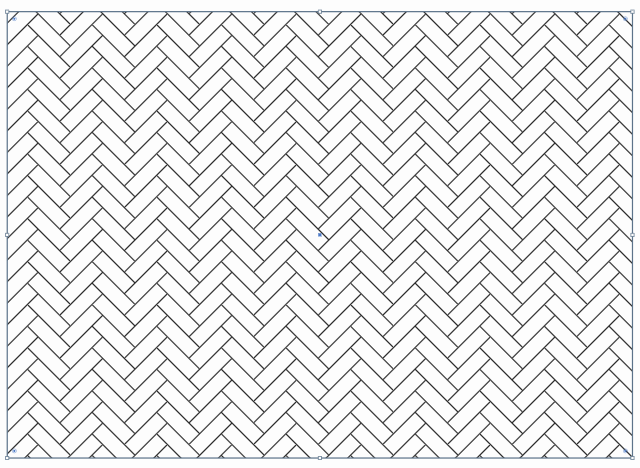
Reproduce this pattern procedurally as a WebGL 1 fragment shader.

```glsl
precision highp float;
// Herringbone of 3:1 outlined bricks at 45 degrees inside a thin selection frame with handles.

#define STEP 0.02301                  // half diagonal of a brick-width cell, in canvas heights
#define PHASE vec2(-3.16, 1.53)       // a zigzag corner relative to the frame centre, in STEPs
#define LINE_WIDTH 0.00232
#define FRAME_WIDTH 0.0026
#define FRAME_CENTER vec2(-0.0003, -0.0018)
#define FRAME_HALF vec2(0.668, 0.4769)
#define HANDLE_HALF 0.0034
#define WIDGET_INSET 0.0152
#define PAPER vec3(0.994)
#define INK vec3(0.09)
#define FRAME_COLOR vec3(0.36, 0.45, 0.54)
#define ACCENT vec3(0.30, 0.48, 0.78)

uniform vec2 u_resolution;

// Coverage of a stroke whose centre line lies at distance d
float stroke(float d, float width, float soft) {
  float h = 0.5 * width;
  return clamp((h - d) / soft + 0.5, 0.0, 1.0) - clamp((-h - d) / soft + 0.5, 0.0, 1.0);
}

float fill(float d, float soft) {
  return clamp(0.5 - d / soft, 0.0, 1.0);
}

float boxDistance(vec2 p, vec2 halfSize) {
  vec2 d = abs(p) - halfSize;
  return length(max(d, 0.0)) + min(max(d.x, d.y), 0.0);
}

// Distance to the nearest brick edge, in canvas heights
float herringbone(vec2 p) {
  vec2 g = p / STEP - PHASE;
  vec2 q = 0.5 * vec2(g.x + g.y, g.x - g.y);
  vec2 cell = floor(q);
  vec2 f = q - cell;
  float k = floor(mod(cell.x + cell.y + 0.5, 6.0));

  // Cells 0-2 form a falling brick, cells 3-5 a rising one
  bool rising = k > 2.5;
  vec2 local = rising ? f.yx : f;
  float part = rising ? k - 3.0 : k;
  float d = min(local.x, 1.0 - local.x);
  if (part < 0.5) d = min(d, local.y);
  if (part > 1.5) d = min(d, 1.0 - local.y);
  return d * STEP * sqrt(2.0);
}

void main() {
  float px = 1.0 / u_resolution.y;
  float soft = 1.2 * px;
  vec2 p = (gl_FragCoord.xy - 0.5 * u_resolution) * px - FRAME_CENTER;
  float frame = boxDistance(p, FRAME_HALF);

  // Bricks clipped to the frame
  float ink = stroke(herringbone(p), LINE_WIDTH, soft) * fill(frame, px);
  vec3 color = mix(PAPER, INK, ink);
  color = mix(color, FRAME_COLOR, stroke(abs(frame), FRAME_WIDTH, px));

  // Corner widgets: a small ring around a dot
  vec2 a = abs(p);
  float r = length(a - FRAME_HALF + WIDGET_INSET);
  float widget = max(0.6 * stroke(abs(r - 0.0042), 0.0014, px), fill(r - 0.0022, px));
  color = mix(color, ACCENT, widget);

  // Hollow handles on corners and edge midpoints, solid one at the centre
  vec2 slot = floor(a / FRAME_HALF + 0.5);
  float handle = boxDistance(a - slot * FRAME_HALF, vec2(HANDLE_HALF));
  bool center = slot.x + slot.y < 0.5;
  color = mix(color, center ? ACCENT : PAPER, fill(handle, px));
  if (!center) color = mix(color, FRAME_COLOR, stroke(abs(handle), 0.0016, px));

  gl_FragColor = vec4(color, 1.0);
}
```
